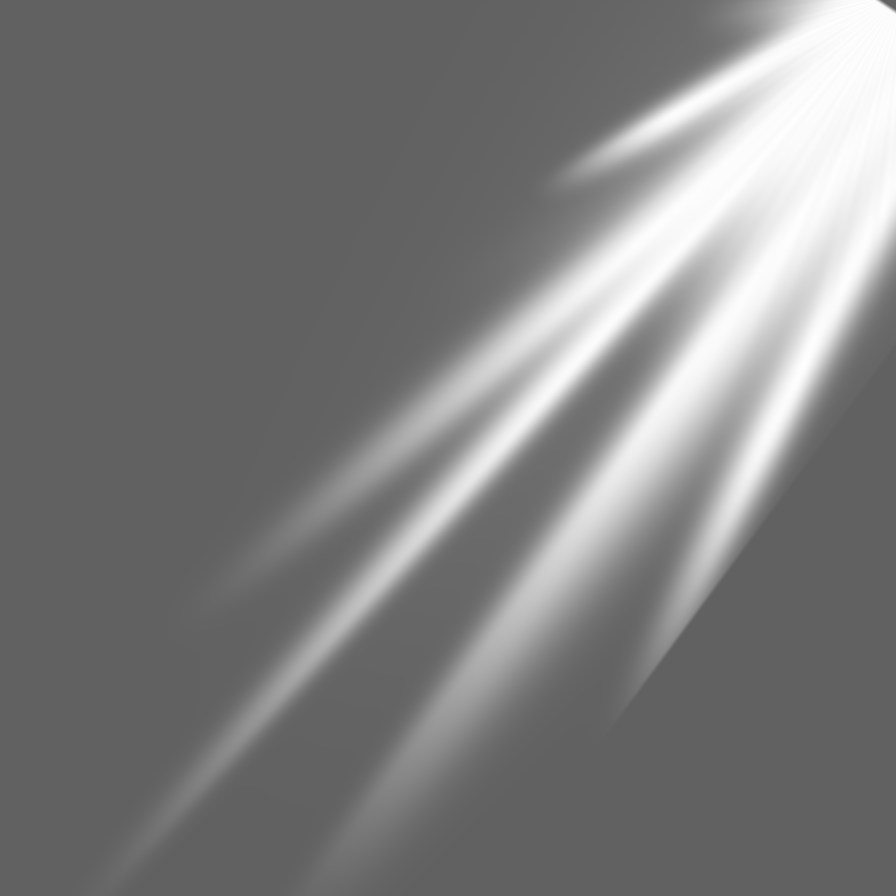
Give the GLSL for this background, as a Shadertoy shader.

```glsl
// Soft white light shafts fanning from the upper right corner over flat grey.
#define BACKGROUND vec3(0.38)
#define LIGHT vec3(0.995)
#define RAY_COUNT 9
#define NEAR_SPREAD 1.35
#define FAR_SPREAD 0.65
#define STREAK_DEPTH 0.025
#define EDGE_SOFTNESS 0.003
#define SOURCE vec2(1.01, 1.01)

// Axis of each shaft: start.xy, end.xy
const vec4 AXES[RAY_COUNT] = vec4[](
    vec4(0.990, 1.010, 0.587, 0.776),
    vec4(1.029, 0.993, 0.174, 0.276),
    vec4(1.003, 1.000, 0.040, -0.079),
    vec4(1.070, 1.000, 0.266, -0.108),
    vec4(1.100, 1.000, 0.672, 0.142),
    vec4(1.040, 1.030, 0.700, 0.560),
    vec4(0.990, 1.005, 0.760, 0.975),
    vec4(0.910, 0.900, 0.460, 0.650),
    vec4(1.030, 1.000, 0.200, 0.050));

// Profile of each shaft: upper width, lower width, fade start, strength
const vec4 PROFILES[RAY_COUNT] = vec4[](
    vec4(0.019, 0.026, 0.58, 1.00),
    vec4(0.034, 0.030, 0.33, 1.00),
    vec4(0.028, 0.019, 0.34, 1.00),
    vec4(0.027, 0.058, 0.32, 1.00),
    vec4(0.032, 0.026, 0.54, 1.00),
    vec4(0.060, 0.060, 0.40, 0.95),
    vec4(0.030, 0.030, 0.10, 0.75),
    vec4(0.035, 0.035, 0.10, 0.18),
    vec4(0.170, 0.170, 0.20, 0.12));

// Opacity of a shaft with a different softness on either side of its axis
float shaft(vec2 p, vec4 axis, vec4 profile) {
    vec2 span = axis.zw - axis.xy;
    float len = length(span);
    vec2 dir = span / len;
    vec2 rel = p - axis.xy;
    float along = clamp(dot(rel, dir) / len, 0.0, 1.0);
    float across = dot(rel, vec2(-dir.y, dir.x));
    float width = across < 0.0 ? profile.x : profile.y;
    width *= mix(NEAR_SPREAD, FAR_SPREAD, along);
    float falloff = exp(-across * across / (width * width));
    float fade = 1.0 - smoothstep(profile.z, 1.0, along);
    return profile.w * falloff * fade;
}

// One on the inner side of a straight edge, zero beyond it
float halfPlane(vec2 p, vec2 origin, vec2 normal) {
    return 1.0 - smoothstep(-EDGE_SOFTNESS, EDGE_SOFTNESS, dot(p - origin, normal));
}

// Fine radial streaks from layered sines
float streaks(vec2 p) {
    vec2 rel = SOURCE - p;
    float angle = atan(rel.y, rel.x);
    return 0.5 + 0.25 * (sin(angle * 71.0) + sin(angle * 113.0 + 1.3));
}

void mainImage(out vec4 fragColor, in vec2 fragCoord) {
    vec2 p = fragCoord / iResolution.xy;

    // Screen the shafts together
    float shade = 1.0;
    for (int i = 0; i < RAY_COUNT; i++) {
        shade *= 1.0 - shaft(p, AXES[i], PROFILES[i]);
    }
    float light = (1.0 - shade) * (1.0 - STREAK_DEPTH * streaks(p));

    // Cut the lower right side and the corner tip
    light *= halfPlane(p, vec2(0.671, 0.173), vec2(0.803, -0.596));
    light *= halfPlane(p, vec2(0.980, 1.0), vec2(0.555, 0.832));

    fragColor = vec4(mix(BACKGROUND, LIGHT, light), 1.0);
}
```
